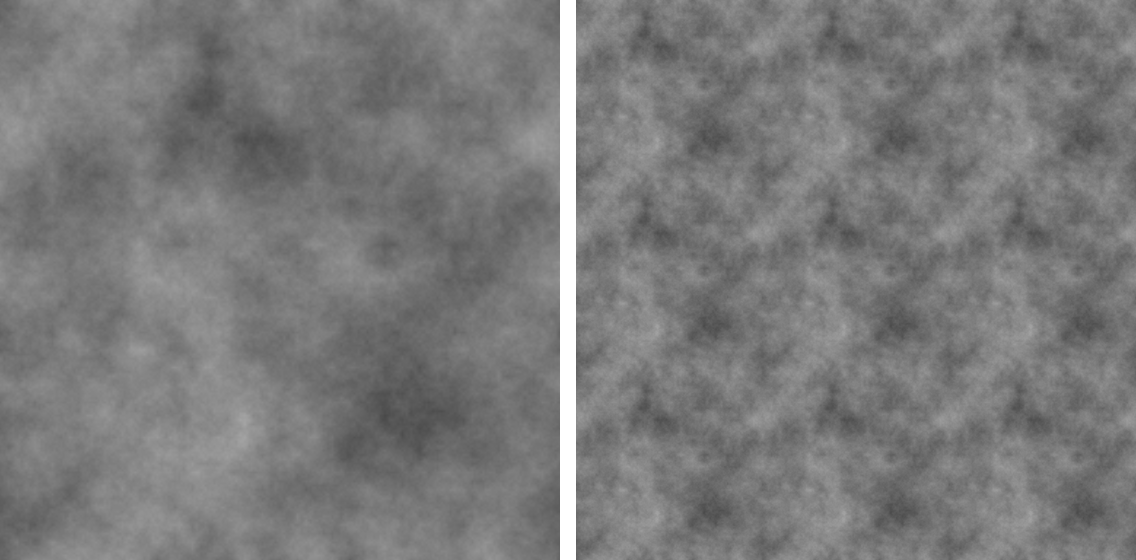
Left, the tile; right, the same tile 3 across and 3 down.
This texture is drawn by a Shadertoy shader. Its source:

```glsl
const float MEAN_GRAY = 0.466;
const float BROAD_CONTRAST = 0.115;  // amplitude of the broadest octave
const float CLOUD_CONTRAST = 0.145;  // amplitude of the first finer octave
const float GAIN = 0.70;             // amplitude ratio between finer octaves
const int BASE_CELLS = 4;            // lattice cells across the tile
const int FINE_OCTAVES = 6;
const float SEED = 17.0;
const float UNIFORM_DEVIATION = 0.2887;

float hash(vec3 p) {
    p = fract(p * 0.1031);
    p += dot(p, p.zyx + 31.32);
    return fract((p.x + p.y) * p.z);
}

// Lattice value that wraps after a whole number of cells
float latticeValue(vec2 cell, float cells) {
    return hash(vec3(mod(cell, cells), SEED + cells));
}

// Linear blending keeps the pointed peaks and faint axis-aligned ridges
float valueNoise(vec2 uv, float cells) {
    vec2 p = uv * cells;
    vec2 cell = floor(p);
    vec2 blend = p - cell;
    float bottom = mix(latticeValue(cell, cells),
                       latticeValue(cell + vec2(1, 0), cells), blend.x);
    float top = mix(latticeValue(cell + vec2(0, 1), cells),
                    latticeValue(cell + vec2(1, 1), cells), blend.x);
    return mix(bottom, top, blend.y);
}

// Broadest octave, balanced so its few lattice values keep a fixed tone and spread
float balancedNoise(vec2 uv) {
    float cells = float(BASE_CELLS);
    vec2 moments = vec2(0.0);
    for (int y = 0; y < BASE_CELLS; y++) {
        for (int x = 0; x < BASE_CELLS; x++) {
            float value = latticeValue(vec2(x, y), cells);
            moments += vec2(value, value * value);
        }
    }
    moments /= cells * cells;
    float deviation = sqrt(max(moments.y - moments.x * moments.x, 0.001));
    return (valueNoise(uv, cells) - moments.x) * UNIFORM_DEVIATION / deviation;
}

// Sum of octaves, centred on zero
float cloud(vec2 uv) {
    float sum = BROAD_CONTRAST * balancedNoise(uv);
    float cells = float(BASE_CELLS);
    float amplitude = CLOUD_CONTRAST;
    for (int i = 0; i < FINE_OCTAVES; i++) {
        cells *= 2.0;
        sum += amplitude * (valueNoise(uv, cells) - 0.5);
        amplitude *= GAIN;
    }
    return sum;
}

void mainImage(out vec4 fragColor, in vec2 fragCoord) {
    vec2 uv = fragCoord / iResolution.xy;
    float gray = MEAN_GRAY + cloud(uv);
    fragColor = vec4(vec3(gray), 1.0);
}
```
